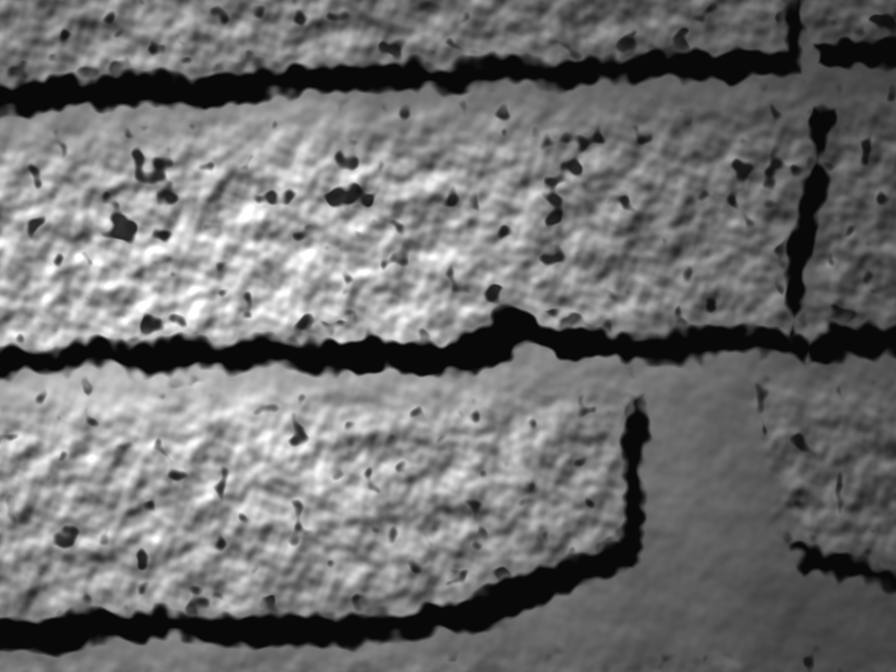
This texture is drawn by a Shadertoy shader. Its source:

```glsl
// Rough painted brick courses under raking light, with deep black shadows in the joints.

// Layout, in canvas heights
const float COURSE_BASE = 0.085;
const float COURSE_PITCH = 0.41;
const float BRICK_HEIGHT = 0.35;
const float HALF_GAP = 0.035;
const float COURSE_TILT = 0.05;
const float NARROW_JOINT_X = 1.205;
const float NARROW_JOINT_HALF = 0.012;
const float WIDE_JOINT_X = 1.065;
const float WIDE_JOINT_HALF = 0.135;
const float CORNER_WEAR = 0.10;
const float CRACK_PERIOD = 0.31;
const float CRACK_START = 0.21;

// Light and surface
const vec2 LIGHT_DIR = vec2(-0.45, 0.89);
const vec2 SHADOW_OFFSET = vec2(0.024, -0.042);
const vec2 LAMP_CENTER = vec2(0.30, 0.50);
const vec2 LAMP_FALLOFF = vec2(1.25, 1.75);
const float LAMP_BRIGHT = 0.73;
const float LAMP_DIM = 0.23;
const float RELIEF_FREQ = 19.0;
const float RELIEF_STEP = 0.008;
const float RELIEF_CONTRAST = 0.24;
const float EDGE_SOFTNESS = 0.006;
const float MORTAR_TONE = 0.94;
const float SHADOW_TONE = 0.03;

vec2 gradientAt(vec2 cell) {
    float a = 6.2832 * fract(sin(dot(cell, vec2(127.1, 311.7))) * 43758.5);
    return vec2(cos(a), sin(a));
}

float gradientNoise(vec2 p) {
    vec2 i = floor(p), f = fract(p);
    vec2 u = f * f * f * (f * (f * 6.0 - 15.0) + 10.0);
    vec2 e = vec2(1.0, 0.0);
    float low = mix(dot(gradientAt(i), f), dot(gradientAt(i + e), f - e), u.x);
    float high = mix(dot(gradientAt(i + e.yx), f - e.yx),
                     dot(gradientAt(i + 1.0), f - 1.0), u.x);
    return mix(low, high, u.y);
}

// Lumpy height from turned octaves of noise
float relief(vec2 p) {
    const mat2 TURN = mat2(0.8, 0.6, -0.6, 0.8);
    float h = 0.0, freq = RELIEF_FREQ, weight = 1.0;
    for (int k = 0; k < 3; k++) {
        p = TURN * p;
        h += weight * gradientNoise(p * freq + float(k) * 17.0) / freq;
        freq *= 1.8;
        weight *= 0.85;
    }
    return h;
}

// Course number and height above the foot of that course
vec2 courseAt(vec2 p) {
    float y = p.y - COURSE_TILT * (p.x - 0.6) * p.y - COURSE_BASE;
    float row = floor((y + HALF_GAP) / COURSE_PITCH);
    return vec2(row, y - row * COURSE_PITCH);
}

// Approximate signed distance to the ragged bricks, negative inside
float brickDistance(vec2 p) {
    vec2 course = courseAt(p);
    float wide = 1.0 - step(0.5, abs(course.x));
    float chipped = 1.0 - step(0.5, abs(course.x - 1.0));
    float jointX = mix(NARROW_JOINT_X + 0.15 * (course.y - 0.17), WIDE_JOINT_X, wide);
    float jointHalf = mix(NARROW_JOINT_HALF, WIDE_JOINT_HALF, wide);
    float fromJoint = abs(p.x - jointX);
    float foot = wide * CORNER_WEAR * (1.0 - smoothstep(0.1, 0.5, fromJoint));
    float chip = (p.x - 0.76) / 0.05;
    foot += chipped * 0.04 * exp(-chip * chip);
    fromJoint += wide * step(jointX, p.x) * 0.28 * course.y;
    float box = max(jointHalf - fromJoint, max(foot - course.y, course.y - BRICK_HEIGHT));
    return box + 0.016 * gradientNoise(p * 8.0) + 0.020 * gradientNoise(p * 19.0)
               + 0.014 * gradientNoise(p * 43.0);
}

float brickCover(vec2 p) {
    return 1.0 - smoothstep(-EDGE_SOFTNESS, EDGE_SOFTNESS, brickDistance(p));
}

// Scattered holes, gathered along upright cracks and the shaded edges
float pits(vec2 p) {
    vec2 course = courseAt(p);
    float x = p.x + 0.05 * gradientNoise(p * 9.0) - CRACK_START;
    float d = (fract(x / CRACK_PERIOD + 0.5) - 0.5) * CRACK_PERIOD / 0.026;
    float crack = exp(-d * d) * smoothstep(0.10, 0.18, course.y);
    crack *= 1.0 - smoothstep(0.29, 0.33, course.y);
    crack *= 1.0 - step(0.5, abs(course.x - 1.0));
    float shadedEdge = 1.0 - brickCover(p + 0.75 * SHADOW_OFFSET);
    float bias = 0.36 * crack + 0.22 * shadedEdge;
    float n = gradientNoise(p * vec2(26.0, 22.0) + 5.0) + 0.5 * gradientNoise(p * 50.0);
    return smoothstep(0.34, 0.66, n + bias);
}

void mainImage(out vec4 fragColor, in vec2 fragCoord) {
    vec2 p = fragCoord / iResolution.y;
    float brick = brickCover(p);
    float body = 1.0 - smoothstep(-0.03, 0.015, brickDistance(p));

    // Relief lighting, smoother on mortar and along the upper brick edges
    float slope = (relief(p) - relief(p + LIGHT_DIR * RELIEF_STEP)) / RELIEF_STEP;
    float smear = smoothstep(0.24, 0.35, courseAt(p).y);
    float roughness = mix(0.2, 1.0 - 0.6 * smear, body);
    float shade = 1.0 + RELIEF_CONTRAST * roughness * slope;
    shade += 0.16 * gradientNoise(p * 6.0) + 0.04 * gradientNoise(p * 70.0);

    // Lamp falloff
    vec2 fromLamp = (p - LAMP_CENTER) * LAMP_FALLOFF;
    float lamp = mix(LAMP_DIM, LAMP_BRIGHT, exp(-dot(fromLamp, fromLamp)));
    float tone = lamp * shade * mix(MORTAR_TONE, 1.0, body);

    // Holes and cast shadows
    tone = mix(tone, SHADOW_TONE, 0.8 * pits(p) * body);
    vec2 shadowShift = SHADOW_OFFSET * (1.0 + 0.6 * gradientNoise(p * 5.0 + 3.0));
    float shadow = brickCover(p - shadowShift) * (1.0 - brick);
    tone = mix(tone, SHADOW_TONE, shadow);

    fragColor = vec4(vec3(clamp(tone, 0.0, 1.0)), 1.0);
}
```
